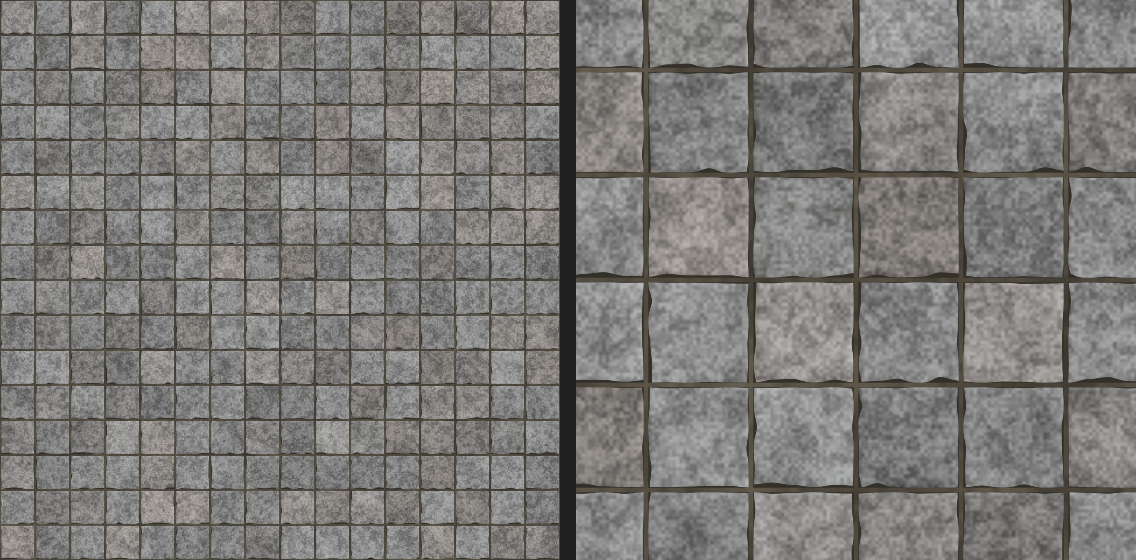
Left: the whole. Right: its middle third, enlarged.
A Shadertoy shader for this texture:

```glsl
// Square grey granite setts in a 16 by 16 grid with chipped edges and brown mortar joints.

const float TILES = 16.0;                      // repeats across and down
const float JOINT = 0.044;                     // joint width, in tiles
const vec2 CHIP_LOW = vec2(0.036, 0.055);      // wear depth at left and bottom
const vec2 CHIP_HIGH = vec2(0.022, 0.015);     // wear depth at right and top
const float CHIP_FREQ = 5.0;                   // chips along one side
const float BLOTCH_FREQ = 8.0;                 // mineral patches per tile
const float GRAIN_FREQ = 30.0;                 // fine crystals per tile
const float GRAIN_AMOUNT = 0.16;
const float CLOUD_FREQ = 2.2;                  // broad stains per tile
const float CLOUD_AMOUNT = 0.10;
const float TONE_VARIATION = 0.11;             // brightness range between tiles
const float RIM_LIGHT = 0.035;
const vec3 STONE_DARK = vec3(0.462, 0.459, 0.455);
const vec3 STONE_LIGHT = vec3(0.562, 0.559, 0.555);
const vec3 WARM_TINT = vec3(1.015, 0.985, 0.960);
const vec3 COOL_TINT = vec3(0.990, 1.0, 1.006);
const vec3 MORTAR = vec3(0.315, 0.290, 0.245);
const vec3 SHADOW = vec3(0.20, 0.185, 0.16);

float hash(vec2 p) {
    vec3 q = fract(vec3(p.xyx) * 0.1031);
    q += dot(q, q.yzx + 33.33);
    return fract((q.x + q.y) * q.z);
}

float noise(vec2 p) {
    vec2 i = floor(p), f = fract(p);
    f = f * f * (3.0 - 2.0 * f);
    return mix(mix(hash(i), hash(i + vec2(1, 0)), f.x),
               mix(hash(i + vec2(0, 1)), hash(i + vec2(1, 1)), f.x), f.y);
}

// Wear along the two sides of a tile that share a direction: x for vertical, y for horizontal
vec2 wear(vec2 p, vec2 seed) {
    vec2 n = vec2(noise(vec2(p.y * CHIP_FREQ, 0.0) + seed),
                  noise(vec2(p.x * CHIP_FREQ, 9.0) + seed));
    return n * n;
}

// Mottled granite: broad stains, soft-edged patches and a fine grain
vec3 granite(vec2 p, vec2 id) {
    vec2 q = p + id * 3.7 + 11.0;              // breaks the pattern at each joint
    float patches = 0.6 * noise(q * BLOTCH_FREQ) + 0.4 * noise(q * BLOTCH_FREQ * 2.3 + 40.0);
    float grain = noise(q * GRAIN_FREQ + 90.0) - 0.5;
    float cloud = noise(q * CLOUD_FREQ + 150.0) - 0.5;
    float tone = hash(id + 5.0) - 0.5;
    vec3 stone = mix(STONE_DARK, STONE_LIGHT, smoothstep(0.30, 0.60, patches));
    stone += GRAIN_AMOUNT * grain + CLOUD_AMOUNT * cloud + TONE_VARIATION * tone;
    return stone * mix(COOL_TINT, WARM_TINT, smoothstep(0.35, 1.0, hash(id + 71.0)));
}

void mainImage(out vec4 fragColor, in vec2 fragCoord) {
    vec2 grid = fragCoord / iResolution.xy * TILES;
    vec2 id = floor(grid), p = fract(grid);
    float aa = TILES / min(iResolution.x, iResolution.y);

    // Distances inside the straight outline and inside the worn outline
    vec2 low = p - 0.5 * JOINT, high = 1.0 - p - 0.5 * JOINT;
    vec2 straight = min(low, high);
    vec2 wornLow = low - CHIP_LOW * wear(p, id * 23.0 + 3.0);
    vec2 wornHigh = high - CHIP_HIGH * wear(p, id * 31.0 + 57.0);
    vec2 worn = min(wornLow, wornHigh);
    float outline = min(straight.x, straight.y);
    float inside = min(worn.x, worn.y);

    // Mortar of uneven tone, with shade where the stone has chipped away
    vec3 color = MORTAR * (0.7 + 0.4 * noise(grid * 1.7) + 0.2 * noise(grid * 12.0));
    color = mix(color, SHADOW, smoothstep(-0.6 * aa, 0.6 * aa, outline));

    // Stone, with a lit rim at the top and right and a darker one at the bottom and left
    vec3 stone = granite(p, id);
    stone += RIM_LIGHT * (1.0 - smoothstep(0.0, 0.06, min(wornHigh.x, wornHigh.y)));
    stone -= RIM_LIGHT * (1.0 - smoothstep(0.0, 0.05, min(wornLow.x, wornLow.y)));
    color = mix(color, stone, smoothstep(-0.5 * aa, 0.5 * aa, inside));

    fragColor = vec4(color, 1.0);
}
```
